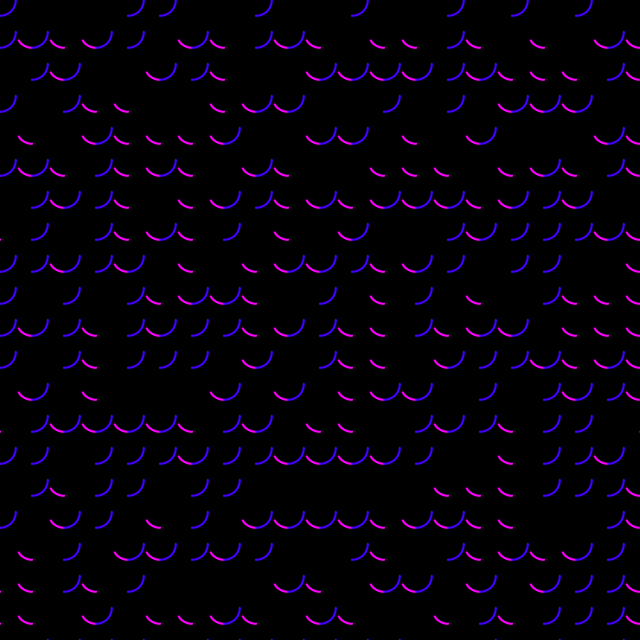
Reproduce this pattern procedurally as a WebGL 2 fragment shader.

```glsl
#version 300 es
precision highp float;

uniform vec2 u_resolution;
out vec4 fragColor;

// Random value in 0..1 for one tile
float coin(vec2 tile) {
    vec3 h = fract(tile.xyx * vec3(0.1031, 0.1030, 0.0973));
    h += dot(h, h.yzx + 33.33);
    return fract((h.x + h.y) * h.z);
}

// Distance to a round-capped arc; angles run from straight down, positive to the right
float arcDistance(vec2 q, float startAngle, float endAngle) {
    float angle = clamp(atan(q.x, -q.y), startAngle, endAngle);
    return length(q - 0.493 * vec2(sin(angle), -cos(angle)));
}

float stroke(float distanceToLine, float pixel) {
    return clamp(0.5 + (0.033 - distanceToLine) / pixel, 0.0, 1.0);
}

void main() {
    // Twenty tiles each way, with arcs centred on the lattice corners
    vec2 p = 20.0 * gl_FragCoord.xy / u_resolution;
    float pixel = 20.0 / min(u_resolution.x, u_resolution.y);
    vec2 corner = vec2(floor(p.x + 0.463), ceil(p.y - 0.2));
    vec2 q = p - corner;

    // Each tile holds either a blue arc at its top or a magenta arc at its foot
    float hasBlue = step(0.5, coin(corner + 7.0));
    float hasMagenta = 1.0 - step(0.5, coin(corner + vec2(7.0, 8.0)));
    hasMagenta *= step(corner.y, 19.5); // no tiles above the top edge

    float magenta = hasMagenta * stroke(arcDistance(q, -1.0, 0.0), pixel);
    float blue = hasBlue * stroke(arcDistance(q, 0.0, 1.5708), pixel);

    vec3 color = vec3(1.0, 0.0, 1.0) * magenta;
    color = mix(color, vec3(0.26, 0.0, 1.0), blue);
    fragColor = vec4(color, 1.0);
}
```
